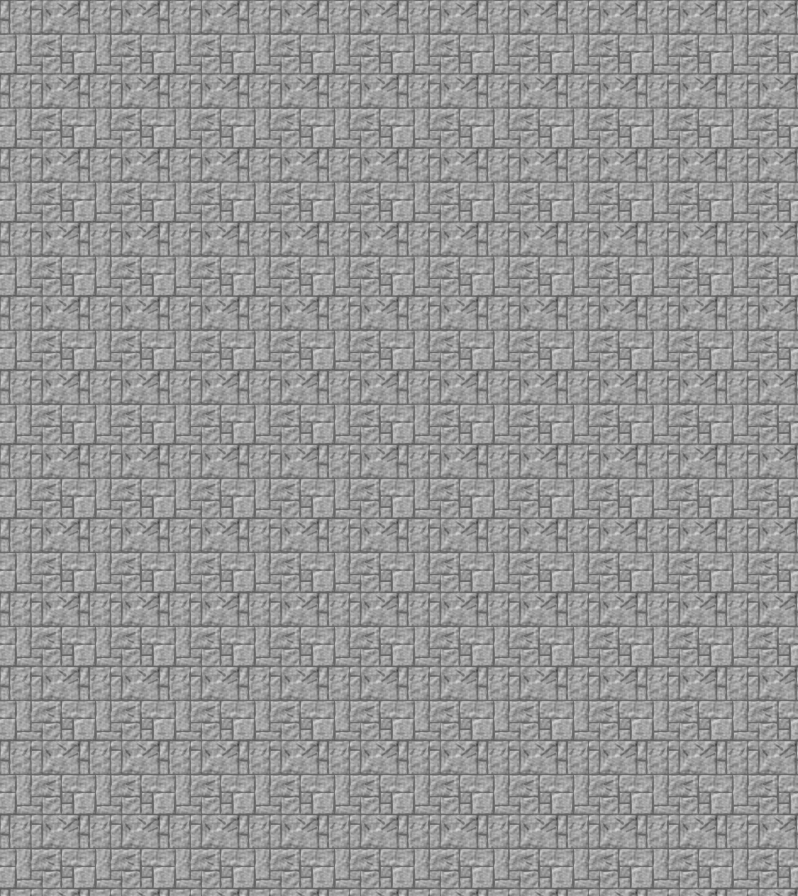
Write a WebGL 2 fragment shader that draws this texture.

```glsl
#version 300 es
precision highp float;
// Draws a repeating wall of rough grey ashlar stones with worn, chiselled faces.

uniform vec2 u_resolution;
out vec4 outColor;

const vec2 REPEATS = vec2(10.02, 12.1);      // tiles across and down the canvas
const vec2 LIGHT_STEP = vec2(0.010, 0.014);  // relief offset, lit from upper left
const float BASE_GREY = 0.622;
const float JOINT_GREY = 0.36;
const float JOINT_WIDTH = 0.009;             // half width, in tiles
const float RELIEF = 0.36;
const float STAIN = 0.09;
const float STONE_VARIATION = 0.035;
const float GOUGE_DEPTH = 0.19;
const int SAMPLES = 2;                       // per axis

// Stones as left, top, right, bottom in one tile, y pointing down.
const vec4 UPPER[6] = vec4[6](
  vec4(0.00, 0.00, 0.12, 0.27), vec4(0.00, 0.27, 0.12, 0.46),
  vec4(0.12, 0.00, 0.39, 0.46), vec4(0.39, 0.00, 0.53, 0.13),
  vec4(0.39, 0.13, 0.53, 0.46), vec4(0.53, 0.00, 1.00, 0.46));
const vec4 LOWER[9] = vec4[9](
  vec4(0.39, 0.46, 0.77, 0.76), vec4(0.77, 0.46, 1.20, 0.70),
  vec4(0.92, 0.70, 1.20, 1.00), vec4(0.20, 0.46, 0.39, 0.88),
  vec4(0.20, 0.88, 0.53, 1.00), vec4(0.39, 0.76, 0.53, 0.88),
  vec4(0.53, 0.76, 0.77, 1.00), vec4(0.77, 0.70, 0.92, 0.85),
  vec4(0.77, 0.85, 0.92, 1.00));

// Chisel marks as start and end points.
const vec4 GOUGES[8] = vec4[8](
  vec4(0.16, 0.18, 0.20, 0.12), vec4(0.29, 0.20, 0.35, 0.11),
  vec4(0.73, 0.05, 0.82, 0.12), vec4(0.80, 0.20, 0.95, 0.07),
  vec4(0.87, 0.23, 0.97, 0.18), vec4(0.58, 0.13, 0.63, 0.20),
  vec4(0.60, 0.59, 0.69, 0.55), vec4(0.62, 0.65, 0.67, 0.67));

float hash(vec2 p) {
  vec3 q = fract(p.xyx * 0.1031);
  q += dot(q, q.yzx + 33.33);
  return fract((q.x + q.y) * q.z);
}

// Value noise that wraps after one tile.
float tileNoise(vec2 uv, float cells) {
  vec2 p = uv * cells, i = floor(p), f = fract(p);
  f = f * f * (3.0 - 2.0 * f);
  vec2 a = mod(i, cells), b = mod(i + 1.0, cells);
  vec2 seed = vec2(cells * 1.7, cells * 0.9);
  return mix(mix(hash(a + seed), hash(vec2(b.x, a.y) + seed), f.x),
             mix(hash(vec2(a.x, b.y) + seed), hash(b + seed), f.x), f.y);
}

float height(vec2 uv) {
  float lump = smoothstep(0.17, 0.12, length((uv - vec2(0.74, 0.32)) * vec2(1.0, 1.3)));
  return 0.55 * tileNoise(uv, 13.0) + 0.35 * tileNoise(uv, 26.0)
       + 0.30 * tileNoise(uv, 47.0) + 0.35 * lump;
}

float segmentDistance(vec2 p, vec2 a, vec2 b) {
  vec2 d = b - a;
  return length(p - a - d * clamp(dot(p - a, d) / dot(d, d), 0.0, 1.0));
}

// Adds one stone's tone, edge light, edge shadow and joint where p lies in it.
void addStone(vec2 p, vec4 box, float wobble, float blur, inout float grey, inout float joint) {
  p.x += step(p.x, box.z - 1.0);             // stones that cross the tile edge
  vec2 nearSide = p - box.xy, farSide = box.zw - p;
  float lit = min(nearSide.x, nearSide.y), shaded = min(farSide.x, farSide.y);
  float edge = min(lit, shaded);
  if (edge < 0.0) return;
  grey += STONE_VARIATION * (hash(box.xy * 91.0 + box.zw * 37.0) - 0.5);
  grey += 0.05 * smoothstep(0.055, 0.02, lit);
  grey -= 0.09 * smoothstep(0.045, 0.0, shaded + wobble);
  joint = 1.0 - smoothstep(-blur, blur, edge - JOINT_WIDTH - wobble);
}

float wall(vec2 uv, float blur) {
  vec2 p = fract(uv);
  float wobble = 0.016 * (tileNoise(p, 17.0) - 0.5);
  float grey = BASE_GREY + STAIN * (tileNoise(p, 7.0) - 0.5);
  float joint = 0.0;
  for (int i = 0; i < 6; i++) addStone(p, UPPER[i], wobble, blur, grey, joint);
  for (int i = 0; i < 9; i++) addStone(p, LOWER[i], wobble, blur, grey, joint);

  // Rough faces and chisel marks
  grey += RELIEF * (height(p + LIGHT_STEP) - height(p - LIGHT_STEP));
  for (int i = 0; i < 8; i++) {
    float d = segmentDistance(p, GOUGES[i].xy, GOUGES[i].zw) + wobble;
    grey -= GOUGE_DEPTH * smoothstep(0.024, 0.004, d);
  }

  // Deep bed joint between courses, and shadow beside the large block
  float bed = min(p.y, 1.0 - p.y);
  grey -= 0.10 * smoothstep(0.025, 0.0, bed);
  float blockShadow = smoothstep(0.035, 0.0, abs(p.y - 0.46)) * step(0.53, p.x);
  blockShadow = max(blockShadow, smoothstep(0.035, 0.0, min(p.x, 1.0 - p.x)) * step(p.y, 0.46));
  grey -= 0.10 * blockShadow;
  return mix(grey, min(grey, JOINT_GREY), joint * 0.8);
}

void main() {
  float blur = 0.35 * REPEATS.y / u_resolution.y;
  float grey = 0.0;
  for (int j = 0; j < SAMPLES; j++)
    for (int i = 0; i < SAMPLES; i++) {
      vec2 offset = (vec2(i, j) + 0.5) / float(SAMPLES) - 0.5;
      vec2 canvas = (gl_FragCoord.xy + offset) / u_resolution;
      grey += wall(vec2(canvas.x, 1.0 - canvas.y) * REPEATS, blur);
    }
  grey /= float(SAMPLES * SAMPLES);
  outColor = vec4(vec3(clamp(grey, 0.2, 0.82)), 1.0);
}
```
